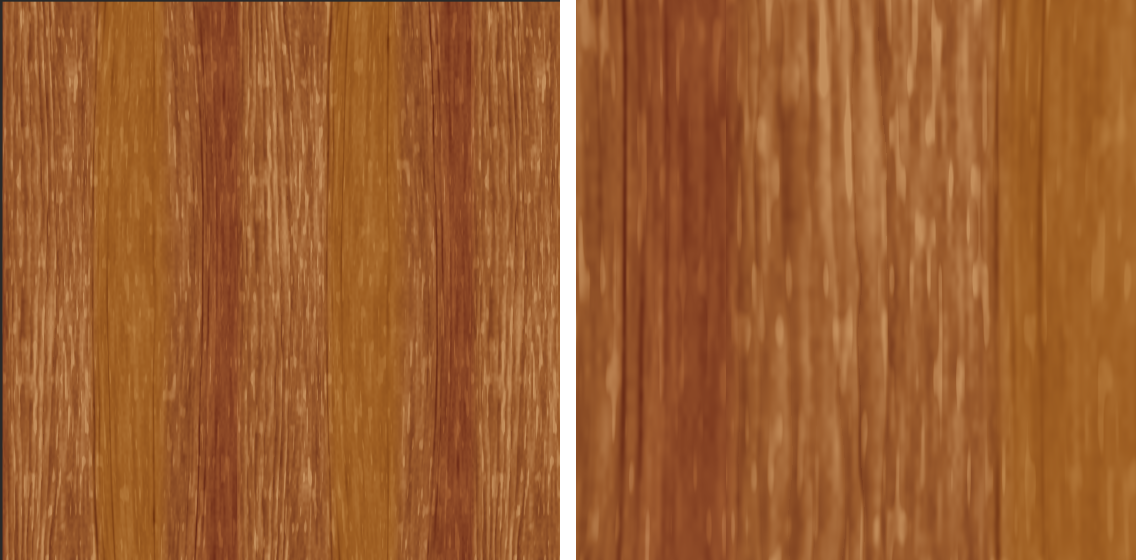
Left: the whole. Right: its middle third, enlarged.
Reproduce this texture procedurally as a Shadertoy shader.

```glsl
// Teak veneer: upright boards, every other one flipped top to bottom.
// Each board bends its grain, then sums rings, fibres, pores and dark veins
// into one tone that picks a colour between dark, middle and pale wood.

const vec3 DARK_WOOD  = vec3(0.45, 0.21, 0.10);
const vec3 MID_WOOD   = vec3(0.61, 0.36, 0.175);
const vec3 PALE_WOOD  = vec3(0.77, 0.56, 0.36);
const vec3 GOLD_TINT  = vec3(0.015, 0.012, -0.04);
const vec3 RED_TINT   = vec3(0.01, -0.012, 0.006);
const vec3 FRAME_COLOR = vec3(0.16);

const float BOARD_WIDTH = 0.418;
const vec2  FRAME_SIZE  = vec2(0.0045, 0.003);  // left, top
const float BOW         = 0.04;                 // sideways bend of the grain
const float RING_COUNT  = 34.0;                 // rings per board width
const float RING_DEPTH  = 0.75;
const float FIBRE_DEPTH = 0.85;
const float PORE_DEPTH  = 0.60;

const int VEINS = 8;
const float VEIN_POS[VEINS]   = float[](0.398, 0.425, 0.470, 0.648, 0.790, 0.832, 0.858, 0.905);
const float VEIN_DEPTH[VEINS] = float[](0.75, 0.40, 0.45, 0.45, 0.35, 0.85, 0.65, 0.40);

float hash(vec2 cell) {
    uvec2 q = uvec2(ivec2(cell)) * uvec2(1597u, 3812u + 1u);
    uint n = (q.x ^ q.y) * 48271u;
    n = (n ^ (n >> 15)) * 73244475u;
    n ^= n >> 16;
    return float(n & 65535u) / 65535.0;
}

float noise(vec2 p) {
    vec2 i = floor(p), f = fract(p);
    f = f * f * (3.0 - 2.0 * f);
    return mix(mix(hash(i), hash(i + vec2(1, 0)), f.x),
               mix(hash(i + vec2(0, 1)), hash(i + vec2(1, 1)), f.x), f.y);
}

// Noise centred on zero
float wave(vec2 p) { return noise(p) - 0.5; }

// One inside the range a..b, fading over the given softness
float band(float a, float b, float soft, float x) {
    return smoothstep(a - soft, a + soft, x) * (1.0 - smoothstep(b - soft, b + soft, x));
}

// Position across the board after following the bent grain
float bendGrain(float across, float y) {
    float arch = sin(3.14159 * y) - 0.35;
    float side = cos(6.28318 * (across - 0.2) / 0.6);
    float fade = smoothstep(0.0, 0.12, across) * smoothstep(1.0, 0.9, across);
    float wobble = 0.010 * wave(vec2(across * 5.0, y * 7.0) + 40.0);
    return across - fade * (BOW * arch * side + wobble);
}

// Growth rings: dark edge, slow rise to a pale ragged ridge
float rings(float w, float y) {
    float phase = w * RING_COUNT + 1.3 * wave(vec2(w * 12.0, y * 2.5) + 90.0)
                + 0.30 * wave(vec2(w * 60.0, y * 28.0) + 130.0);
    float s = fract(phase);
    float ridge = smoothstep(0.1, 0.72, s) * (1.0 - smoothstep(0.78, 1.0, s));
    float strength = 0.55 + 0.8 * noise(vec2(floor(phase) * 3.0 + 200.0, y * 5.0));
    return (ridge - 0.48) * strength;
}

// Long dark lines and two short dark checks
float veins(float w, float y) {
    float sum = 0.0;
    for (int i = 0; i < VEINS; i++) {
        float k = float(i);
        float d = w - VEIN_POS[i] - 0.006 * wave(vec2(k * 9.0 + 300.0, y * 6.0));
        float width = 0.003 + 0.004 * noise(vec2(k * 7.0 + 400.0, y * 8.0));
        float presence = smoothstep(0.15, 0.75, noise(vec2(k * 5.0 + 500.0, y * 9.0)));
        sum += VEIN_DEPTH[i] * (0.3 + 0.9 * presence) * exp(-d * d / (width * width));
    }
    vec2 check = (vec2(w, y) - vec2(0.945, 0.83)) / vec2(0.008, 0.028);
    vec2 smallCheck = (vec2(w, y) - vec2(0.645, 0.07)) / vec2(0.008, 0.022);
    return sum + 0.9 * exp(-dot(check, check)) + 0.7 * exp(-dot(smallCheck, smallCheck));
}

vec3 woodColor(vec2 uv) {
    float x = (uv.x - FRAME_SIZE.x) / BOARD_WIDTH;
    float board = floor(x), across = x - board;
    float y = mod(board, 2.0) < 0.5 ? uv.y : 1.0 - uv.y;
    float w = bendGrain(across, y);
    vec2 g = vec2(w * BOARD_WIDTH + 2.0, y + 2.0);

    // Zones across the board
    float ringZone = band(0.015, 0.23, 0.02, w);
    float streakZone = band(0.22, 0.38, 0.03, w);
    float goldZone = band(0.40, 0.69, 0.04, w);
    float redZone = smoothstep(0.76, 0.93, w) + 1.0 - smoothstep(-0.01, 0.035, across);

    // Fibres from broad to hair fine, then short pale pores
    float fibre = 0.50 * wave(g * vec2(55.0, 2.5)) + 0.70 * wave(g * vec2(130.0, 7.0) + 17.0)
                + 0.75 * wave(g * vec2(260.0, 22.0) + 31.0);
    float speckle = wave(g * vec2(300.0, 130.0) + 57.0);
    float pore = smoothstep(0.66, 0.92, noise(g * vec2(235.0, 34.0) + 73.0));
    float liveliness = 1.0 + 0.2 * streakZone - 0.45 * goldZone - 0.2 * redZone;

    float tone = 0.03 + 0.08 * ringZone + 0.12 * streakZone + 0.05 * goldZone - 0.52 * redZone;
    tone += RING_DEPTH * ringZone * rings(w, y);
    tone += liveliness * (FIBRE_DEPTH * fibre + 0.28 * speckle + PORE_DEPTH * (pore - 0.12));
    tone -= veins(w, y);

    vec3 color = tone < 0.0 ? mix(MID_WOOD, DARK_WOOD, min(-tone, 1.45))
                            : mix(MID_WOOD, PALE_WOOD, min(tone, 1.0));
    return color + GOLD_TINT * goldZone + RED_TINT * redZone;
}

void mainImage(out vec4 fragColor, in vec2 fragCoord) {
    vec2 uv = fragCoord / iResolution.xy;
    vec2 inset = vec2(uv.x, 1.0 - uv.y) - FRAME_SIZE;
    vec2 inside = clamp(inset * iResolution.xy + 0.5, 0.0, 1.0);
    fragColor = vec4(mix(FRAME_COLOR, woodColor(uv), inside.x * inside.y), 1.0);
}
```
